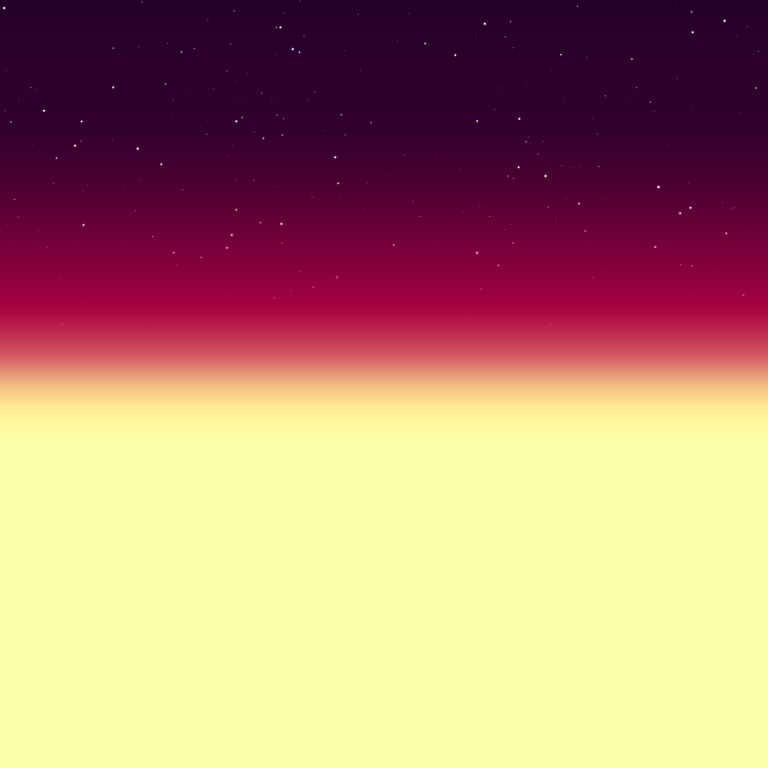
Write a Shadertoy shader that draws this background.

```glsl
const int STOP_COUNT = 12;
const int STAR_LAYERS = 2;
const float STAR_CELLS = 24.0;        // cells across the canvas, first layer
const float LAYER_SCALE = 1.45;       // each further layer is finer
const float STAR_CHANCE = 0.32;
const float STAR_RADIUS = 0.0011;
const float STAR_GAIN = 1.5;
const float CLUSTER_SCALE = 5.0;
const float CLUSTER_STRENGTH = 0.45;
const float STAR_FADE_LOW = 0.53;     // heights between which stars appear
const float STAR_FADE_HIGH = 0.80;
const vec3 WARM_STAR = vec3(1.0, 0.72, 0.45);
const vec3 COOL_STAR = vec3(0.50, 0.68, 1.0);

// Sky colour in rgb, height in w, from the ground up
const vec4 SKY_STOPS[STOP_COUNT] = vec4[STOP_COUNT](
    vec4(0.985, 1.00, 0.66, 0.427),
    vec4(1.00, 0.97, 0.61, 0.453),
    vec4(1.00, 0.90, 0.57, 0.473),
    vec4(0.94, 0.73, 0.51, 0.499),
    vec4(0.88, 0.54, 0.45, 0.518),
    vec4(0.82, 0.35, 0.38, 0.538),
    vec4(0.75, 0.18, 0.31, 0.564),
    vec4(0.66, 0.02, 0.26, 0.596),
    vec4(0.59, 0.00, 0.25, 0.622),
    vec4(0.33, 0.00, 0.20, 0.740),
    vec4(0.20, 0.00, 0.18, 0.825),
    vec4(0.14, 0.00, 0.16, 1.000));

vec3 hash3(vec2 p) {
    vec3 q = fract(vec3(p.xyx) * vec3(0.1031, 0.1030, 0.0973));
    q += dot(q, q.yxz + 33.33);
    return fract((q.xxy + q.yzz) * q.zyx);
}

float cornerSlope(vec2 cell, vec2 offset) {
    return dot(hash3(cell + offset).xy * 2.0 - 1.0, -offset);
}

float gradientNoise(vec2 p) {
    vec2 cell = floor(p);
    vec2 f = fract(p);
    vec2 blend = f * f * f * (f * (f * 6.0 - 15.0) + 10.0);
    vec2 e = vec2(0.0, 1.0);
    float a = cornerSlope(cell, e.xx) + dot(hash3(cell + e.xx).xy * 2.0 - 1.0, f);
    float b = cornerSlope(cell, e.yx) + dot(hash3(cell + e.yx).xy * 2.0 - 1.0, f);
    float c = cornerSlope(cell, e.xy) + dot(hash3(cell + e.xy).xy * 2.0 - 1.0, f);
    float d = cornerSlope(cell, e.yy) + dot(hash3(cell + e.yy).xy * 2.0 - 1.0, f);
    return mix(mix(a, b, blend.x), mix(c, d, blend.x), blend.y);
}

vec3 skyColor(float height) {
    vec3 color = SKY_STOPS[0].rgb;
    for (int i = 1; i < STOP_COUNT; i++) {
        float from = SKY_STOPS[i - 1].w;
        float amount = clamp((height - from) / (SKY_STOPS[i].w - from), 0.0, 1.0);
        color = mix(color, SKY_STOPS[i].rgb, amount);
    }
    return color;
}

// One jittered star at most per grid cell
vec3 starLayer(vec2 p, float cells, float seed, float pixel) {
    vec2 cell = floor(p * cells);
    vec3 place = hash3(cell + seed);
    vec3 look = hash3(cell + seed + 57.3);

    float cluster = gradientNoise(cell / cells * CLUSTER_SCALE + seed);
    float present = step(place.z, STAR_CHANCE + CLUSTER_STRENGTH * cluster);

    vec2 center = (cell + mix(vec2(0.12), vec2(0.88), place.xy)) / cells;
    float brightness = 0.12 + 0.88 * look.x * look.x * look.x;
    float radius = max(STAR_RADIUS * mix(0.65, 1.3, brightness), 0.55 * pixel);
    float dist = length(p - center) / radius;
    float glow = exp(-dist * dist);

    vec3 tint = mix(WARM_STAR, COOL_STAR, look.y);
    tint = mix(tint, vec3(1.0), look.z * 0.8);
    return tint * glow * brightness * present * STAR_GAIN;
}

void mainImage(out vec4 fragColor, in vec2 fragCoord) {
    float pixel = 1.0 / iResolution.y;
    vec2 p = fragCoord * pixel;
    vec3 color = skyColor(p.y);

    // Stars dim into the haze above the horizon
    float visibility = smoothstep(STAR_FADE_LOW, STAR_FADE_HIGH, p.y);
    float cells = STAR_CELLS;
    for (int i = 0; i < STAR_LAYERS; i++) {
        color += starLayer(p, cells, float(i) * 19.0 + 7.0, pixel) * visibility;
        cells *= LAYER_SCALE;
    }

    fragColor = vec4(clamp(color, 0.0, 1.0), 1.0);
}
```
